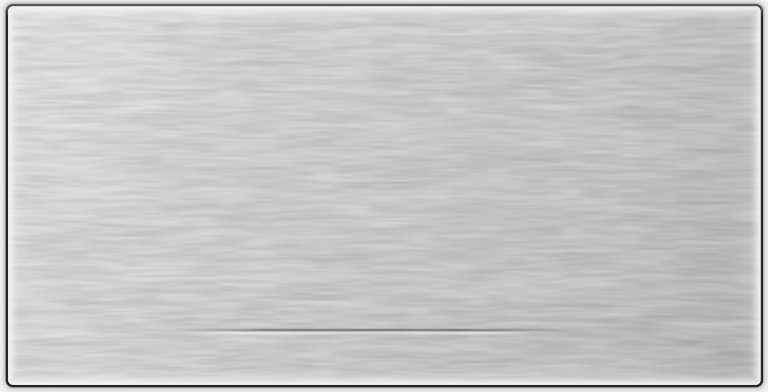
Give the GLSL for this texture, as a Shadertoy shader.

```glsl
// Brushed steel plate with a bright bevel, a dark rim and one engraved groove.

float hash(vec2 cell) {
    vec3 q = fract(cell.xyx * vec3(0.1031, 0.1030, 0.0973));
    q += dot(q, q.yzx + 33.33);
    return fract((q.x + q.y) * q.z);
}

float valueNoise(vec2 p) {
    vec2 cell = floor(p);
    vec2 f = fract(p);
    f = f * f * (3.0 - 2.0 * f);
    float low = mix(hash(cell), hash(cell + vec2(1.0, 0.0)), f.x);
    float high = mix(hash(cell + vec2(0.0, 1.0)), hash(cell + 1.0), f.x);
    return mix(low, high, f.y);
}

// Horizontal streaks at several scales, centred on zero
float brushedGrain(vec2 p) {
    p.y += 0.008 * (valueNoise(p * vec2(6.0, 12.0)) - 0.5);
    vec2 frequency = vec2(5.0, 62.0);
    float amplitude = 0.32;
    float grain = 0.0;
    for (int i = 0; i < 4; i++) {
        grain += amplitude * (valueNoise(p * frequency + float(i) * 37.7) - 0.5);
        frequency *= vec2(1.6, 1.45);
        amplitude *= 1.05;
    }
    return grain;
}

float roundedBox(vec2 p, vec2 halfSize, float radius) {
    vec2 q = abs(p) - halfSize + radius;
    return length(max(q, 0.0)) + min(max(q.x, q.y), 0.0) - radius;
}

// Soft horizontal line centred on zero
float softLine(float offset, float width) {
    return exp(-offset * offset / (width * width));
}

void mainImage(out vec4 fragColor, in vec2 fragCoord) {
    vec2 p = fragCoord / iResolution.y;
    float aspect = iResolution.x / iResolution.y;
    float pixel = 1.0 / iResolution.y;
    float across = p.x / aspect;

    // Plate outline
    vec2 halfSize = vec2(0.5 * aspect - 0.0165, 0.486);
    float edge = roundedBox(p - vec2(0.5 * aspect + 0.001, 0.501), halfSize, 0.016);

    // Metal: light from the upper left, dimmer toward the lower right
    float metal = 0.815 - 0.075 * across + 0.035 * (p.y - 0.5);
    metal -= 0.025 * smoothstep(0.7, 1.0, across) * (1.2 - p.y);
    metal += 0.02 * softLine(across - 0.1, 0.16);
    metal += 0.115 * brushedGrain(p);

    // Engraved groove: a dark cut with a light lower lip, fading at both ends
    float grooveFade = smoothstep(0.43, 0.70, p.x) * (1.0 - smoothstep(1.17, 1.50, p.x));
    metal -= 0.29 * grooveFade * softLine(p.y - 0.158, 0.0034);
    metal += 0.12 * grooveFade * softLine(p.y - 0.1505, 0.0035);

    // Bevel glow inside the rim
    float depth = max(-edge, 0.0);
    float glow = 0.72 * exp(-depth * depth / 0.00035) + 0.22 * exp(-depth / 0.035);
    metal = mix(metal, 0.97, clamp(glow, 0.0, 1.0));

    // Backdrop with a drop shadow
    float backdrop = 0.96 - 0.42 * exp(-max(edge, 0.0) / 0.006);
    float shade = mix(metal, backdrop, smoothstep(-pixel, pixel, edge));

    // Dark rim, lighter along the top
    float rim = 1.0 - smoothstep(0.0015, 0.0015 + 1.2 * pixel, abs(edge));
    float rimShade = mix(0.11, 0.32, smoothstep(0.95, 0.985, p.y));
    shade = mix(shade, rimShade, 0.95 * rim);

    fragColor = vec4(vec3(clamp(shade, 0.0, 1.0)), 1.0);
}
```
